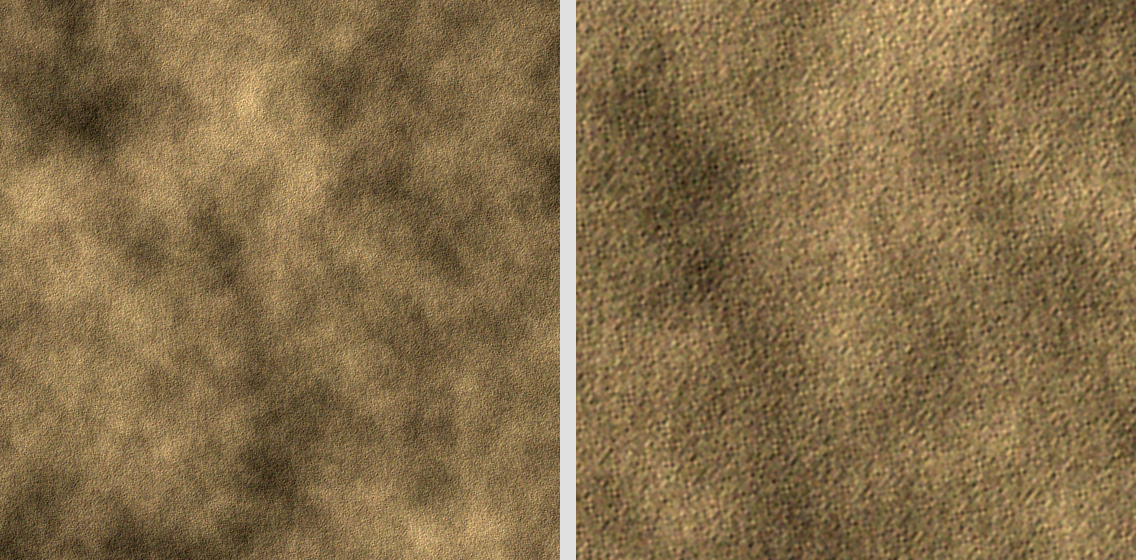
Left, the full canvas; right, a detail of the centre.
Reproduce this texture procedurally as a Shadertoy shader.

```glsl
float hash(vec2 p) {
    return fract(sin(dot(p, vec2(12.9898, 78.233))) * 43758.5453);
}

// Value noise, 0 to 1
float valueNoise(vec2 p) {
    vec2 cell = floor(p), f = fract(p);
    f = f * f * (3.0 - 2.0 * f);
    float low = mix(hash(cell), hash(cell + vec2(1, 0)), f.x);
    float high = mix(hash(cell + vec2(0, 1)), hash(cell + vec2(1, 1)), f.x);
    return mix(low, high, f.y);
}

float slope(vec2 cell, vec2 offset) {
    float angle = 6.28318 * hash(cell);
    return dot(vec2(cos(angle), sin(angle)), offset);
}

// Gradient noise centred on zero
float gradientNoise(vec2 p) {
    vec2 cell = floor(p), f = fract(p);
    vec2 w = f * f * f * (f * (f * 6.0 - 15.0) + 10.0);
    float low = mix(slope(cell, f), slope(cell + vec2(1, 0), f - vec2(1, 0)), w.x);
    float high = mix(slope(cell + vec2(0, 1), f - vec2(0, 1)),
                     slope(cell + vec2(1, 1), f - vec2(1, 1)), w.x);
    return mix(low, high, w.y);
}

// Mottled stains, each octave turned to hide the lattice
float clouds(vec2 p) {
    float sum = 0.0, amplitude = 0.74;
    mat2 turn = mat2(0.8, 0.6, -0.6, 0.8);
    for (int i = 0; i < 6; i++) {
        sum += amplitude * gradientNoise(p);
        p = turn * p * 2.0 + vec2(17.3, 9.1);
        amplitude *= 0.68;
    }
    return sum;
}

// Tiny bumps lit from one side along the diagonal
float embossedGrain(vec2 p) {
    return valueNoise(p) - valueNoise(p + vec2(0.8, 0.1));
}

void mainImage(out vec4 fragColor, in vec2 fragCoord) {
    vec2 uv = fragCoord / iResolution.y;

    // The grain lattice is tilted along the light
    vec2 tilted = mat2(0.79, 0.61, -0.61, 0.79) * uv;
    float stain = clouds(uv * vec2(3.0, 2.7) + vec2(4.2, 7.7));
    float grain = 0.56 * embossedGrain(tilted * 410.0)
                + 0.32 * (valueNoise(tilted.yx * 490.0 + 31.0) - 0.5);
    float tone = 0.54 + stain + grain * (1.0 + 0.3 * stain);

    // Dark earth to pale sand
    vec3 color = mix(vec3(0.25, 0.20, 0.12), vec3(0.72, 0.60, 0.41), tone);

    // Faint coloured specks
    vec3 speck = vec3(valueNoise(tilted * 450.0 + 57.0),
                      valueNoise(tilted * 450.0 + 113.0),
                      valueNoise(tilted * 450.0 + 171.0));
    color += 0.07 * (speck - 0.5);

    fragColor = vec4(clamp(color, 0.0, 1.0), 1.0);
}
```
